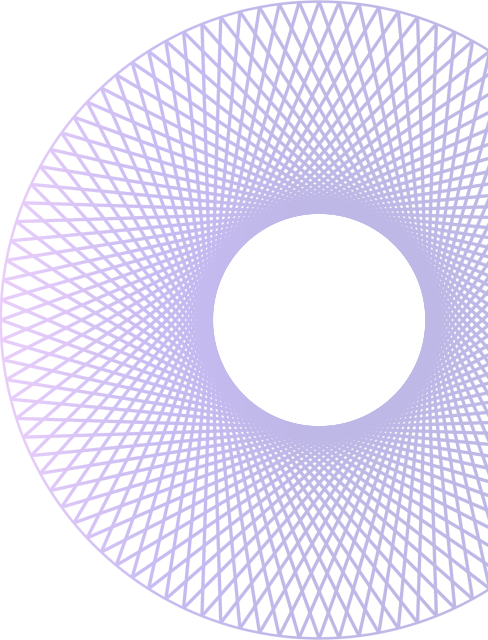
Give the GLSL for this background, as a WebGL 2 fragment shader.

```glsl
#version 300 es
precision highp float;
// A lavender string-art rosette: chords of a circle wrapping a white round hole.

uniform vec2 u_resolution;
out vec4 outColor;

const float TAU = 6.2831853;
const float CHORDS = 100.0;    // rim points, one chord starting at each
const float SKIP = 39.0;       // rim points spanned by every chord
const vec2 CENTER = vec2(0.4987, 0.5);
const float RIM_RADIUS = 0.4975;
const float CHORD_WIDTH = 0.0052;
const float RIM_WIDTH = 0.004;

const vec3 PAPER = vec3(1.0);
const vec3 PINK = vec3(0.92, 0.81, 0.98);
const vec3 LILAC = vec3(0.775, 0.73, 0.945);
const vec3 LAVENDER = vec3(0.745, 0.72, 0.90);

// Coverage of a line of the given width at a distance from its axis.
float stroke(float dist, float width, float pixel) {
    float edge = abs(dist) - 0.5 * width;
    return 1.0 - smoothstep(-0.75 * pixel, 0.75 * pixel, edge);
}

// Paper left bare by the chords whose normals lie nearest to one angle.
float bareBetween(float radius, float angle, float normal, float inner, float pixel) {
    float stepAngle = TAU / CHORDS;
    float index = floor(normal / stepAngle) + 0.5;
    float bare = 1.0;
    for (int i = -1; i <= 1; i++) {
        float chordNormal = (index + float(i)) * stepAngle;
        float dist = radius * cos(angle - chordNormal) - inner;
        bare *= 1.0 - stroke(dist, CHORD_WIDTH, pixel);
    }
    return bare;
}

// Ink of all chords: each point lies between two tangents of the inner circle.
float chordInk(vec2 p, float rim, float pixel) {
    float radius = length(p);
    float angle = atan(p.y, p.x);
    float inner = rim * cos(0.5 * TAU * SKIP / CHORDS);
    float spread = acos(min(inner / max(radius, pixel), 1.0));
    float bare = bareBetween(radius, angle, angle + spread, inner, pixel)
               * bareBetween(radius, angle, angle - spread, inner, pixel);
    float insideRim = 1.0 - smoothstep(-pixel, pixel, radius - rim);
    return (1.0 - bare) * insideRim;
}

// Horizontal ink gradient, pink at the left and cooler to the right.
vec3 inkColor(float x) {
    vec3 warm = mix(PINK, LILAC, smoothstep(-0.05, 0.30, x));
    return mix(warm, LAVENDER, smoothstep(0.25, 0.52, x));
}

void main() {
    float pixel = 1.0 / u_resolution.y;
    vec2 uv = gl_FragCoord.xy * pixel;
    vec2 p = uv - CENTER;

    // Chords and the rim share one ink.
    float chords = chordInk(p, RIM_RADIUS, pixel);
    float rim = stroke(length(p) - RIM_RADIUS, RIM_WIDTH, pixel);
    float ink = 1.0 - (1.0 - chords) * (1.0 - rim);

    outColor = vec4(mix(PAPER, inkColor(uv.x), ink), 1.0);
}
```
